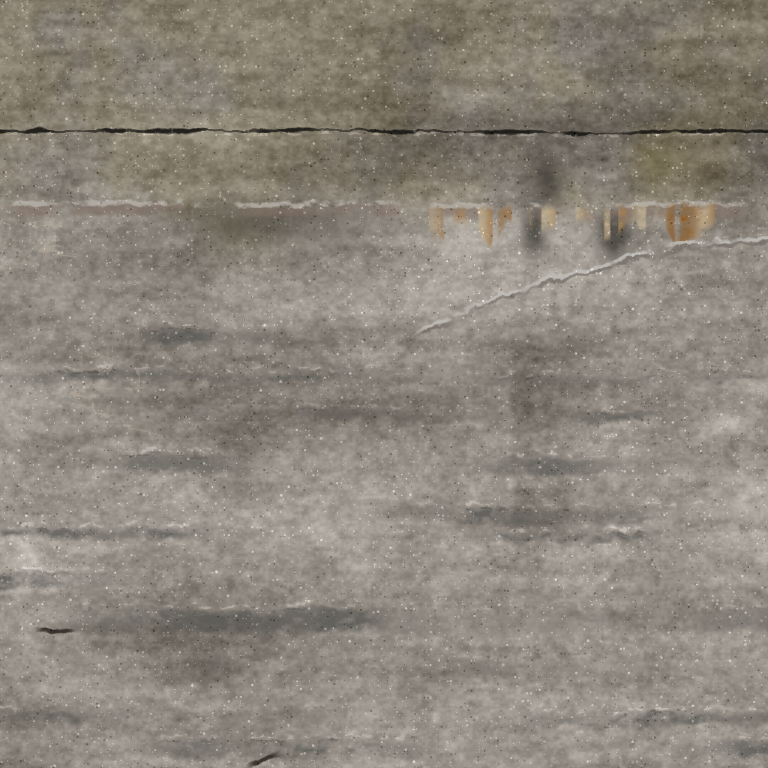
A WebGL 1 fragment shader for this texture:

```glsl
precision highp float;
uniform vec2 u_resolution;

float hash(vec2 p) {
  vec3 q = fract(p.xyx * 0.1031);
  q += dot(q, q.yzx + 33.33);
  return fract((q.x + q.y) * q.z);
}

float noise(vec2 p) {
  vec2 i = floor(p), f = fract(p);
  f = f * f * (3.0 - 2.0 * f);
  return mix(mix(hash(i), hash(i + vec2(1, 0)), f.x),
             mix(hash(i + vec2(0, 1)), hash(i + vec2(1, 1)), f.x), f.y);
}

float fbm(vec2 p) {
  float sum = 0.0, amp = 0.5;
  for (int i = 0; i < 5; i++) {
    sum += amp * noise(p);
    p = mat2(1.6, 1.2, -1.2, 1.6) * p + 7.3;
    amp *= 0.5;
  }
  return sum;
}

// Unrotated octaves keep the horizontal stretch
float strata(vec2 p) {
  return 0.45 * noise(p) + 0.3 * noise(p * 2.1 + 5.0) + 0.25 * noise(p * 4.3 + 11.0);
}

float band(float d, float halfWidth) {
  return 1.0 - smoothstep(halfWidth * 0.4, halfWidth * 1.4, abs(d));
}

float blob(vec2 p, vec2 center, vec2 size) {
  vec2 d = (p - center) / size;
  return exp(-dot(d, d));
}

float span(float x, float from, float to, float soft) {
  return smoothstep(from - soft, from + soft, x) * (1.0 - smoothstep(to - soft, to + soft, x));
}

// Grit: one optional grain per cell
float specks(vec2 p, float cells, float density) {
  vec2 id = floor(p * cells);
  vec2 center = 0.35 + 0.3 * vec2(hash(id + 3.1), hash(id + 8.7));
  float radius = 0.15 + 0.2 * hash(id + 17.0);
  float grain = 1.0 - smoothstep(radius * 0.4, radius * 1.5, length(fract(p * cells) - center));
  return grain * step(1.0 - density, hash(id + 41.0)) * (0.3 + 0.7 * hash(id + 29.0));
}

void main() {
  vec2 uv = gl_FragCoord.xy / u_resolution;
  float x = uv.x, y = uv.y;
  float blotch = fbm(uv * 9.0 + 20.0);
  float fine = fbm(uv * 60.0);
  float rough = fbm(uv * vec2(90.0, 130.0) + 40.0);
  float wobble = (noise(vec2(x * 9.0, 2.0)) - 0.5) * 0.006 + (fine - 0.48) * 0.012;
  float upper = smoothstep(0.70, 0.76, y);

  // Weathered concrete: clouds, layers and grain
  float tone = (fbm(uv * vec2(4.0, 6.0)) - 0.48) * 0.24;
  tone += (strata(uv * vec2(3.0, 24.0)) - 0.5) * 0.17 + (strata(uv * vec2(9.0, 70.0)) - 0.5) * 0.08;
  tone += (blotch - 0.48) * 0.10 + (fine - 0.48) * 0.13 + (rough - 0.48) * 0.17;
  tone += (noise(uv * 256.0) - 0.5) * 0.06;
  tone -= 0.05 * upper + 0.06 * smoothstep(0.89, 1.0, y);
  tone += (noise(vec2(x * 13.0, y * 2.5)) - 0.5) * mix(0.03, 0.08, upper);
  tone -= 0.075 * span(x, 0.667, 0.75, 0.006 + 0.05 * step(0.7, x)) * span(y, 0.30, 0.56, 0.03);
  tone += 0.06 * blob(uv, vec2(0.58, 0.65), vec2(0.13, 0.08));
  vec3 color = vec3(0.556, 0.530, 0.497) + tone;

  // Olive film and moss on the upper courses
  color += vec3(0.005, 0.0, -0.035) * upper * smoothstep(0.3, 0.6, blotch);
  float moss = blob(uv, vec2(0.79, 0.79), vec2(0.10, 0.035)) + blob(uv, vec2(0.46, 0.68), vec2(0.015, 0.06))
             + 0.7 * blob(uv, vec2(0.27, 0.70), vec2(0.09, 0.03));
  color = mix(color, vec3(0.43, 0.39, 0.23), 0.6 * moss * smoothstep(0.38, 0.65, blotch));

  // Ragged grey sediment, fraying into the wall, with broken pale flecks
  for (int i = 0; i < 11; i++) {
    float k = float(i);
    float d = y - 0.03 - 0.053 * k - 0.035 * (hash(vec2(k, 4.0)) - 0.5) - wobble * 1.5;
    float present = smoothstep(0.42, 0.75, strata(vec2(x * 4.0 + k * 9.0, k * 3.7)));
    float depth = 0.006 + 0.022 * hash(vec2(k, 9.0));
    float stain = span(d, -depth, 0.0, 0.006) * smoothstep(0.28, 0.62, 0.5 * (rough + blotch));
    color = mix(color, vec3(0.35, 0.345, 0.33), 0.85 * stain * present);
    float edge = band(d, 0.0018) * smoothstep(0.40, 0.62, noise(vec2(x * 28.0, k * 5.3)));
    color -= 0.10 * edge * present * smoothstep(0.35, 0.6, rough);
    color += 0.10 * band(d - 0.006, 0.002) * present * smoothstep(0.5, 0.65, rough);
  }

  // Soot around the ledge
  float soot = blob(uv, vec2(0.712, 0.767), vec2(0.02, 0.033)) + blob(uv, vec2(0.80, 0.695), vec2(0.022, 0.03))
             + blob(uv, vec2(0.695, 0.70), vec2(0.015, 0.03)) + 0.5 * blob(uv, vec2(0.36, 0.71), vec2(0.12, 0.025));
  color = mix(color, vec3(0.23, 0.22, 0.20), clamp(soot * (blotch + rough - 0.2), 0.0, 0.75));

  // Flaking mineral ledge with a pinkish underside
  float ledge = y - 0.733 - wobble;
  float crust = smoothstep(0.42, 0.72, 0.5 * noise(vec2(x * 24.0, 8.0)) + 0.7 * rough);
  color = mix(color, vec3(0.50, 0.43, 0.39), 0.6 * band(ledge + 0.009, 0.008) * crust);
  color = mix(color, vec3(0.72, 0.70, 0.67), 0.8 * band(ledge, 0.0035) * crust);

  // Rust and lime runs below the ledge
  float runLength = 0.01 + 0.045 * noise(vec2(x * 50.0, 3.0));
  float run = span(ledge, -runLength, -0.003, 0.007) * smoothstep(0.35, 0.7, noise(vec2(x * 110.0, y * 14.0)));
  run *= span(x, 0.55, 0.96, 0.02) * smoothstep(0.4, 0.6, noise(vec2(x * 14.0, 31.0)));
  color = mix(color, mix(vec3(0.55, 0.38, 0.20), vec3(0.76, 0.70, 0.59), noise(vec2(x * 48.0, 6.0))), run * (0.3 + rough));

  // Rising calcite vein
  float t = clamp((x - 0.534) / 0.466, 0.0, 1.0);
  float vein = y - 0.56 - 0.125 * t * (2.0 - t) - wobble * 1.4;
  float veinMask = smoothstep(0.53, 0.56, x) * smoothstep(0.3, 0.65, 0.5 * noise(vec2(x * 35.0, 12.0)) + 0.6 * rough);
  color = mix(color, vec3(0.37, 0.35, 0.33), 0.5 * band(vein + 0.005, 0.003) * veinMask);
  color = mix(color, vec3(0.75, 0.74, 0.72), 0.9 * band(vein, 0.003) * veinMask);

  // Hairline veins in patches
  float hairline = band(fbm(uv * vec2(7.0, 12.0) + 3.0) - 0.5, 0.009) * smoothstep(0.35, 0.55, rough);
  float patches = blob(uv, vec2(0.55, 0.65), vec2(0.07, 0.06)) + blob(uv, vec2(0.12, 0.48), vec2(0.12, 0.07))
                + blob(uv, vec2(0.05, 0.69), vec2(0.06, 0.05));
  color = mix(color, vec3(0.70, 0.65, 0.59), 0.7 * hairline * min(patches, 1.0));
  color += 0.10 * blob(uv, vec2(0.04, 0.28), vec2(0.016, 0.035)) + 0.09 * blob(uv, vec2(0.95, 0.45), vec2(0.03, 0.012));

  // Open joint, pinched and chipped
  float joint = y - 0.828 - wobble * 0.7;
  float gap = noise(vec2(x * 40.0, 17.0)) * (0.5 + rough);
  color += 0.13 * band(joint + 0.004, 0.002) * smoothstep(0.45, 0.65, rough);
  color = mix(color, vec3(0.11, 0.105, 0.09), min(0.35 + gap, 0.95) * band(joint, 0.0008 + 0.0028 * gap));

  // Cracks near the foot
  float chip = band(y - 0.177 - wobble, 0.003) * span(x, 0.05, 0.095, 0.008);
  chip += band(y - 0.008 - (x - 0.34) * 0.5 - wobble, 0.004) * span(x, 0.325, 0.36, 0.008);
  color = mix(color, vec3(0.17, 0.15, 0.13), 0.85 * chip);

  // Light and dark grit
  color += 0.24 * specks(uv, 190.0, 0.05) + 0.16 * specks(uv + 0.37, 270.0, 0.08);
  color -= 0.17 * specks(uv + 0.71, 230.0, 0.06);
  gl_FragColor = vec4(clamp(color, 0.0, 1.0), 1.0);
}
```
